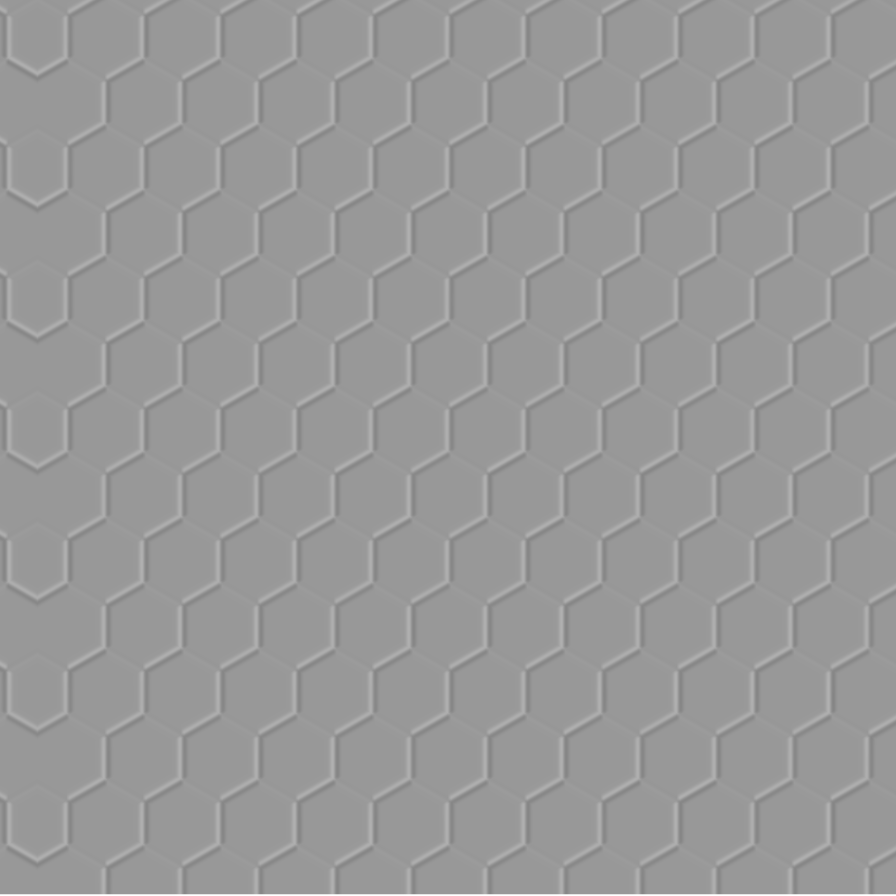
A WebGL 1 fragment shader for this texture map:

```glsl
precision highp float;
// Grey embossed hexagon tiles, mirrored at the left border, with a thin white strip at the bottom.

#define TILES_ACROSS 11.743
#define ROWS_DOWN 13.673
#define FIRST_CENTRE vec2(0.1184, 0.0410)
#define MIRROR_X 0.0417
#define RIDGE_WIDTH 0.042
#define LIGHT_ANGLE 0.44
#define BASE_GREY 0.598
#define LIGHT_GAIN 0.112
#define DARK_GAIN 0.090
#define WEAR 0.16
#define STRIP_HEIGHT 0.00195
#define STRIP_GREY 1.0

uniform vec2 u_resolution;

const vec2 HEX_PERIOD = vec2(1.0, 1.7320508);
const float LIGHT_STEP = 0.025;

float hash(vec2 p) {
  p = fract(p * vec2(0.1031, 0.1173));
  p += dot(p, p.yx + 33.33);
  return fract((p.x + p.y) * p.x * 17.3);
}

float valueNoise(vec2 p) {
  vec2 cell = floor(p);
  vec2 f = fract(p);
  f = f * f * (3.0 - 2.0 * f);
  float low = mix(hash(cell), hash(cell + vec2(1.0, 0.0)), f.x);
  float high = mix(hash(cell + vec2(0.0, 1.0)), hash(cell + 1.0), f.x);
  return mix(low, high, f.y);
}

// Distance to the border of the nearest pointy-topped hexagon
float hexEdgeDistance(vec2 p) {
  vec2 a = mod(p + 0.5 * HEX_PERIOD, HEX_PERIOD) - 0.5 * HEX_PERIOD;
  vec2 b = mod(p, HEX_PERIOD) - 0.5 * HEX_PERIOD;
  vec2 q = abs(dot(a, a) < dot(b, b) ? a : b);
  return 0.5 - max(q.x, dot(q, vec2(0.5, 0.8660254)));
}

// Soft raised seam between tiles
float ridgeHeight(vec2 p) {
  float d = hexEdgeDistance(p) / RIDGE_WIDTH;
  return exp(-d * d);
}

void main() {
  // Top-down canvas coordinates, folded near the left border
  vec2 uv = gl_FragCoord.xy / u_resolution;
  float heightAboveBottom = uv.y;
  uv.y = 1.0 - uv.y;
  uv.x = MIRROR_X + abs(uv.x - MIRROR_X);

  // Hexagon units: one tile width across, 0.866 between rows
  vec2 p = (uv - FIRST_CENTRE) * vec2(TILES_ACROSS, ROWS_DOWN * 0.8660254);

  // Directional slope; seams parallel to the light almost vanish
  vec2 stepAlongLight = LIGHT_STEP * vec2(cos(LIGHT_ANGLE), sin(LIGHT_ANGLE));
  float slope = ridgeHeight(p + stepAlongLight) - ridgeHeight(p - stepAlongLight);

  // Slightly uneven seam strength
  float strength = 1.0 + WEAR * (valueNoise(p * 2.3 + 40.0) - 0.5);
  float gain = slope > 0.0 ? LIGHT_GAIN : DARK_GAIN;
  float grey = BASE_GREY + slope * gain * strength;

  // White strip along the bottom border, smoothed over one pixel
  float strip = clamp((STRIP_HEIGHT - heightAboveBottom) * u_resolution.y + 0.5, 0.0, 1.0);
  grey = mix(grey, STRIP_GREY, strip);

  gl_FragColor = vec4(vec3(grey), 1.0);
}
```
